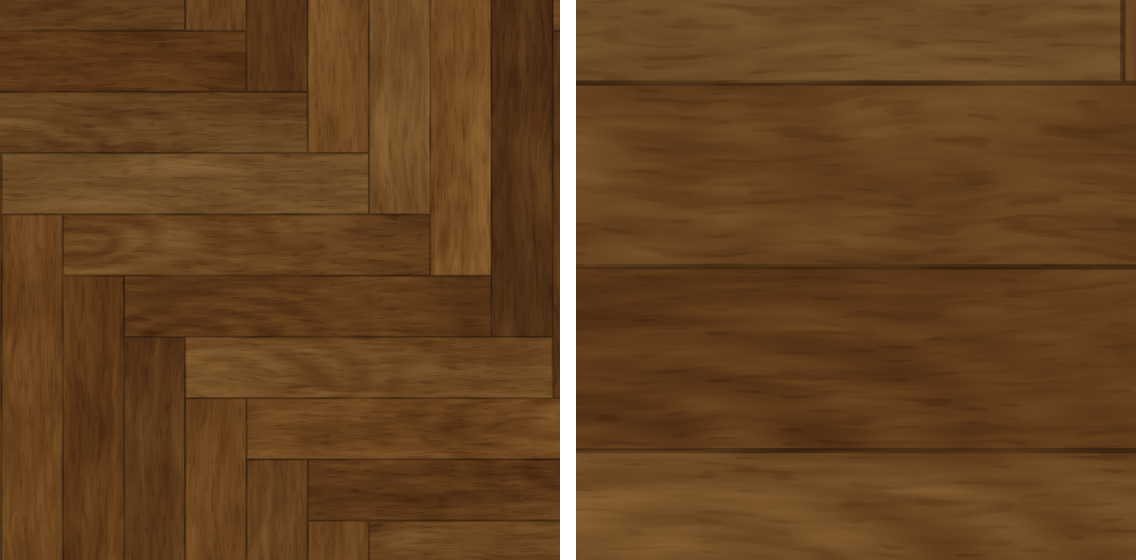
Left: the whole. Right: its middle third, enlarged.
Reproduce this texture procedurally as a Shadertoy shader.

```glsl
// Herringbone parquet of brown hardwood blocks, six units long and one unit wide
#define UNITS 9.143                // block widths across the canvas
#define OFFSET vec2(0.024, 0.5)    // lattice shift from the top left corner
#define BLOCK_LENGTH 6.0           // block length in block widths
#define SEAM_WIDTH 0.013           // half width of the joints
#define SEAM_DEPTH 0.38            // darkness of the joints
#define FIGURE 0.15                // strength of the arched growth rings
#define FIBRE 0.42                 // strength of the fine grain
#define DARK_WOOD vec3(0.290, 0.165, 0.073)
#define MID_WOOD vec3(0.387, 0.246, 0.110)
#define LIGHT_WOOD vec3(0.510, 0.358, 0.186)

// Average tone of each block, by the row or the first row it occupies
const float ROW_TONE[10] = float[10](
    0.42, 0.22, 0.52, 0.74, 0.50, 0.28, 0.70, 0.56, 0.30, 0.42);
const float COLUMN_TONE[15] = float[15](
    0.40, 0.25, 0.65, 0.74, 0.80, 0.20, 0.25, 0.40,
    0.40, 0.50, 0.30, 0.24, 0.60, 0.35, 0.52);

float hash(vec2 p) {
    return fract(sin(dot(p, vec2(12.9898, 78.233))) * 43758.5453);
}

float noise(vec2 p) {
    vec2 i = floor(p), f = fract(p);
    f = f * f * (3.0 - 2.0 * f);
    return mix(mix(hash(i), hash(i + vec2(1, 0)), f.x),
               mix(hash(i + vec2(0, 1)), hash(i + vec2(1, 1)), f.x), f.y);
}

float fbm(vec2 p) {
    float sum = 0.0, weight = 0.5;
    for (int i = 0; i < 4; i++) {
        sum += weight * noise(p);
        p = p * 2.03 + 7.1;
        weight *= 0.5;
    }
    return sum / 0.9375;
}

// Wood tone offset; grain.x runs along the block, grain.y across it
float woodGrain(vec2 grain, vec2 id) {
    vec2 seed = vec2(hash(id), hash(id + 31.7)) * 60.0;
    float drift = fbm(grain * vec2(0.7, 1.4) + seed) - 0.5;
    vec2 bent = grain + vec2(0.0, 0.22 * drift);

    // Broad bands and fine fibres
    float bands = fbm(bent * vec2(0.35, 5.0) + seed) - 0.5;
    float fibres = fbm(bent * vec2(2.4, 19.0) + seed.yx) - 0.5;

    // Growth rings arching around a hidden centre
    vec2 centre = vec2(BLOCK_LENGTH * hash(id + 5.3), hash(id + 9.1));
    vec2 ring = (bent - centre) * vec2(0.55, 1.7);
    float rings = sin(15.0 * length(ring) + 9.0 * drift);
    float figured = smoothstep(0.25, 0.9, hash(id + 2.9))
                  * exp(-0.35 * dot(ring, ring));

    // Short dark pores
    float pores = smoothstep(0.66, 0.92, noise(bent * vec2(5.0, 38.0) + seed));

    return 0.55 * drift + 0.50 * bands + FIBRE * fibres
         + FIGURE * figured * rings - 0.16 * pores;
}

void mainImage(out vec4 fragColor, in vec2 fragCoord) {
    vec2 uv = fragCoord / iResolution.xy;
    vec2 p = vec2(uv.x, 1.0 - uv.y) * UNITS - OFFSET;
    float pixel = UNITS / iResolution.y;

    // Diagonal step tells the direction and the position within a block
    vec2 cell = floor(p);
    float diagonal = mod(cell.x - cell.y + 2.0, 2.0 * BLOCK_LENGTH);
    bool across = diagonal < BLOCK_LENGTH;
    vec2 start = across
        ? cell - vec2(diagonal, 0.0)
        : cell - vec2(0.0, 2.0 * BLOCK_LENGTH - 1.0 - diagonal);
    vec2 local = across ? p - start : (p - start).yx;
    vec2 id = start + (across ? 0.0 : 47.0);

    // Block tone plus grain
    int row = int(start.y);
    float tone = across ? ROW_TONE[clamp(row + 1, 0, 9)]
                        : COLUMN_TONE[clamp(row + 6, 0, 14)];
    tone += 0.03 + woodGrain(local, id);
    vec3 color = mix(DARK_WOOD, MID_WOOD, clamp(tone / 0.45, -0.3, 1.0));
    color = mix(color, LIGHT_WOOD, clamp((tone - 0.45) / 0.55, 0.0, 1.15));

    // Slight warmth shift from block to block
    float warmth = hash(id + 13.7) - 0.5;
    color *= 1.0 + warmth * vec3(0.05, -0.02, -0.12);

    // Thin joints of uneven darkness
    vec2 border = min(local, vec2(BLOCK_LENGTH, 1.0) - local);
    float edge = min(border.x, border.y);
    float seam = 1.0 - smoothstep(SEAM_WIDTH - 0.5 * pixel, SEAM_WIDTH + pixel, edge);
    color *= 1.0 - SEAM_DEPTH * seam * (0.4 + 0.8 * noise(p * 1.7));

    fragColor = vec4(color, 1.0);
}
```
